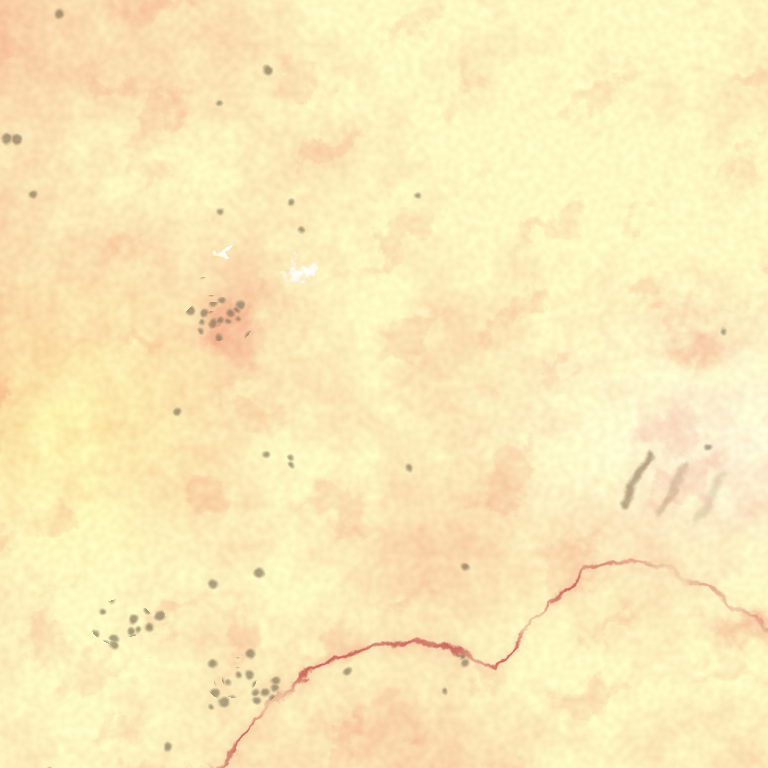
This texture is drawn by a WebGL 2 fragment shader. Its source:

```glsl
#version 300 es
precision highp float;
// Pale cream marble with peach clouds, a thin red vein and grey mineral specks.

uniform vec2 u_resolution;
out vec4 fragColor;

vec2 hash2(vec2 cell) {
    uvec2 q = uvec2(ivec2(cell)) * uvec2(1597u, 3813u);
    uint n = (q.x ^ q.y) * 74761u;
    n = (n ^ (n >> 15u)) * 63689u;
    n ^= n >> 13u;
    uint m = n * 48271u;
    m ^= m >> 16u;
    return vec2(n & 65535u, m & 65535u) / 65535.0;
}

float cornerSlope(vec2 cell, vec2 offset) {
    float angle = 6.2832 * hash2(cell).x;
    return dot(vec2(cos(angle), sin(angle)), offset);
}

float gradientNoise(vec2 p) {
    vec2 i = floor(p), f = fract(p);
    vec2 w = f * f * f * (f * (f * 6.0 - 15.0) + 10.0);
    vec2 e = vec2(1.0, 0.0);
    return 1.4 * mix(
        mix(cornerSlope(i, f), cornerSlope(i + e, f - e), w.x),
        mix(cornerSlope(i + e.yx, f - e.yx), cornerSlope(i + 1.0, f - 1.0), w.x), w.y);
}

float fbm(vec2 p) {
    float sum = 0.0, amplitude = 0.5;
    for (int i = 0; i < 5; i++) {
        sum += amplitude * gradientNoise(p);
        p = mat2(1.6, 1.2, -1.2, 1.6) * p + 7.3;
        amplitude *= 0.55;
    }
    return sum;
}

float blob(vec2 p, vec2 centre, vec2 radius) {
    vec2 d = (p - centre) / radius;
    return exp(-dot(d, d));
}

float segmentDistance(vec2 p, vec2 a, vec2 b) {
    vec2 ab = b - a;
    return length(p - a - ab * clamp(dot(p - a, ab) / dot(ab, ab), 0.0, 1.0));
}

// Chain of arches meeting in a cusp, sinking towards the right
float veinHeight(float x) {
    float u = (x - 0.28) / 0.36;
    return 0.13 * u + 0.09 * sin(3.1416 * fract(u)) - 0.35 * max(x - 0.77, 0.0);
}

// Rounded grains scattered on a jittered grid
float grains(vec2 p, float density) {
    vec2 cell = floor(p * 85.0), f = fract(p * 85.0);
    float cover = 0.0;
    for (int y = -1; y <= 1; y++)
        for (int x = -1; x <= 1; x++) {
            vec2 o = vec2(x, y), h = hash2(cell + o);
            float radius = 0.25 + 0.3 * h.x;
            float d = length(f - o - 0.2 - 0.6 * h);
            float present = step(hash2(cell + o + 211.0).y, density);
            cover = max(cover, present * smoothstep(radius + 0.25, radius - 0.25, d));
        }
    return cover;
}

void main() {
    vec2 p = gl_FragCoord.xy / u_resolution;
    vec2 ragged = vec2(fbm(p * 22.0), fbm(p * 22.0 + 40.0));
    vec2 q = p + 0.05 * ragged;

    // Peach clouds, denser at the upper left and around the vein
    float peach = 0.1 + 0.62 * smoothstep(0.48, 0.0, q.x) * smoothstep(0.1, 0.65, q.y);
    peach += 0.42 * blob(q, vec2(0.6, 0.33), vec2(0.17, 0.14));
    peach += 0.45 * blob(q, vec2(0.55, 0.03), vec2(0.3, 0.1));
    peach += 0.5 * blob(q, vec2(0.31, 0.59), vec2(0.06, 0.07));
    peach += 0.9 * fbm(p * 4.5 + 3.0) + 0.35 * fbm(p * 26.0);

    // Small slanted blotches
    vec2 slanted = mat2(0.8, -0.6, 0.6, 0.8) * q;
    peach += 0.4 * smoothstep(0.25, 0.6, gradientNoise(slanted * vec2(10.0, 19.0)));
    peach = clamp(peach, 0.0, 1.15);

    vec3 color = mix(vec3(0.995, 0.975, 0.765), vec3(0.975, 0.8, 0.635), peach);
    float warmth = blob(q, vec2(0.08, 0.45), vec2(0.17, 0.15));
    color -= vec3(0.0, 0.01, 0.07) * warmth;
    color += vec3(0.0, 0.01, 0.09) * blob(q, vec2(0.95, 0.42), vec2(0.2, 0.13));

    // Rosy stains
    float rose = 0.5 * blob(q, vec2(0.31, 0.57), vec2(0.04, 0.05));
    rose += 0.45 * blob(q, vec2(0.91, 0.55), vec2(0.045, 0.018));
    rose += 0.5 * blob(q, vec2(0.97, 0.18), vec2(0.05, 0.02));
    color = mix(color, vec3(0.95, 0.64, 0.53), rose);

    // Vein with a soft halo
    vec2 v = p + 0.016 * ragged;
    float veinDistance = abs(v.y - veinHeight(v.x)) / 1.3;
    float strength = smoothstep(0.25, 0.32, p.x) * mix(1.0, 0.45, smoothstep(0.76, 0.82, p.x));
    strength *= clamp(0.75 + 0.9 * gradientNoise(p * 18.0), 0.3, 1.0);
    color = mix(color, vec3(0.94, 0.65, 0.55), 0.4 * strength * exp(-veinDistance / 0.009));
    color = mix(color, vec3(0.77, 0.36, 0.33), 0.85 * strength * smoothstep(0.0038, 0.0005, veinDistance));

    // Grey grains in clusters, with a few strays
    float density = 0.004;
    for (int i = 0; i < 3; i++) {
        float k = float(i);
        vec2 centre = vec2(0.31 - 0.13 * mod(k, 2.0), 0.115 - 0.0825 * k + 0.1575 * k * k);
        density += 0.6 * blob(p, centre - vec2(0.015 * k, 0.0), vec2(0.036, 0.026));
    }
    color = mix(color, vec3(0.53, 0.47, 0.37), 0.7 * grains(p + 0.006 * ragged, density));

    // Slanted grey streaks, fading to the right
    for (int i = 0; i < 3; i++) {
        float k = float(i);
        vec2 centre = vec2(0.828 + 0.048 * k, 0.375 - 0.012 * k), reach = vec2(0.018, 0.03);
        float d = segmentDistance(p + 0.012 * ragged, centre - reach, centre + reach);
        color = mix(color, vec3(0.6, 0.5, 0.39), 0.65 / (1.0 + 1.2 * k) * smoothstep(0.009, 0.001, d));
    }

    // White crystals and fine grain
    float white = blob(q, vec2(0.39, 0.65), vec2(0.014, 0.018));
    white += 0.8 * blob(q, vec2(0.285, 0.675), vec2(0.006, 0.016));
    color = mix(color, vec3(1.0, 0.99, 0.95), smoothstep(0.25, 0.7, white));
    color += vec3(0.015, 0.03, 0.035) * gradientNoise(p * 95.0);
    fragColor = vec4(clamp(color, 0.0, 1.0), 1.0);
}
```
